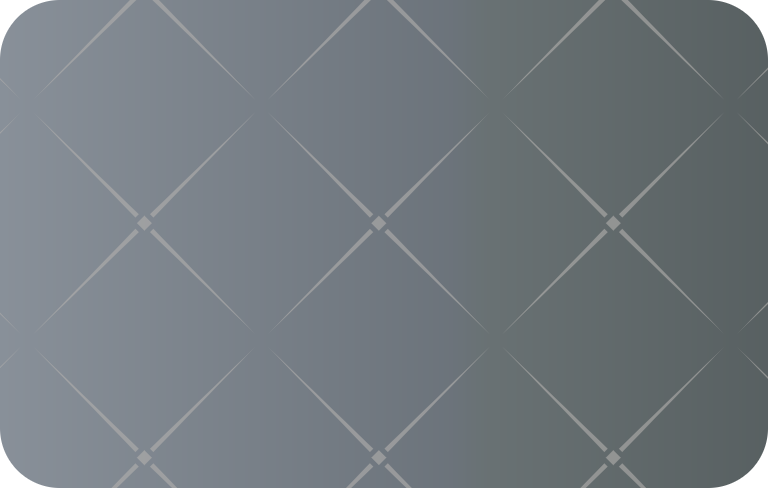
Reproduce this pattern procedurally as a WebGL 2 fragment shader.

```glsl
#version 300 es
precision highp float;

uniform vec2 u_resolution;
out vec4 fragColor;

// Antialiased fill of a signed distance, px being one pixel's width
float fill(float dist, float px) {
    return clamp(0.5 - dist / px, 0.0, 1.0);
}

float roundedBox(vec2 p, vec2 halfSize, float radius) {
    vec2 q = abs(p) - halfSize + radius;
    return length(max(q, 0.0)) + min(max(q.x, q.y), 0.0) - radius;
}

// Small diamond with four tapering diagonal arms
float starMask(vec2 cell, float px) {
    vec2 q = abs(cell);
    float along = (q.x + q.y) * 0.70711;
    float across = abs(q.x - q.y) * 0.70711;

    float diamond = fill(along - 0.0069, px);

    // Box coverage keeps the thin tips faint
    float halfWidth = 0.0031 * clamp((0.2044 - along) / 0.191, 0.0, 1.0);
    float arm = fill(across - halfWidth, px) - fill(across + halfWidth, px);
    arm *= fill(0.0134 - along, px);

    return max(diamond, arm);
}

// Cool grey on the left, greener and darker on the right
vec3 backdrop(float x) {
    vec3 cool = mix(vec3(0.535, 0.565, 0.600), vec3(0.420, 0.450, 0.480), x / 0.6);
    vec3 warm = mix(vec3(0.413, 0.447, 0.455), vec3(0.345, 0.377, 0.383), (x - 0.62) / 0.38);
    return mix(cool, warm, smoothstep(0.58, 0.64, x));
}

void main() {
    // Units of canvas width
    vec2 p = gl_FragCoord.xy / u_resolution.x;
    vec2 size = vec2(1.0, u_resolution.y / u_resolution.x);
    float px = 1.0 / u_resolution.x;

    // Square lattice of stars
    float period = 0.3053;
    vec2 cell = (fract((p - vec2(0.188, 0.0395)) / period + 0.5) - 0.5) * period;

    vec3 color = backdrop(p.x);
    color = mix(color, vec3(0.70, 0.69, 0.68), 0.6 * starMask(cell, px));

    // Rounded card on white
    float card = fill(roundedBox(p - 0.5 * size, 0.5 * size, 0.078), px);
    fragColor = vec4(mix(vec3(1.0), color, card), 1.0);
}
```
